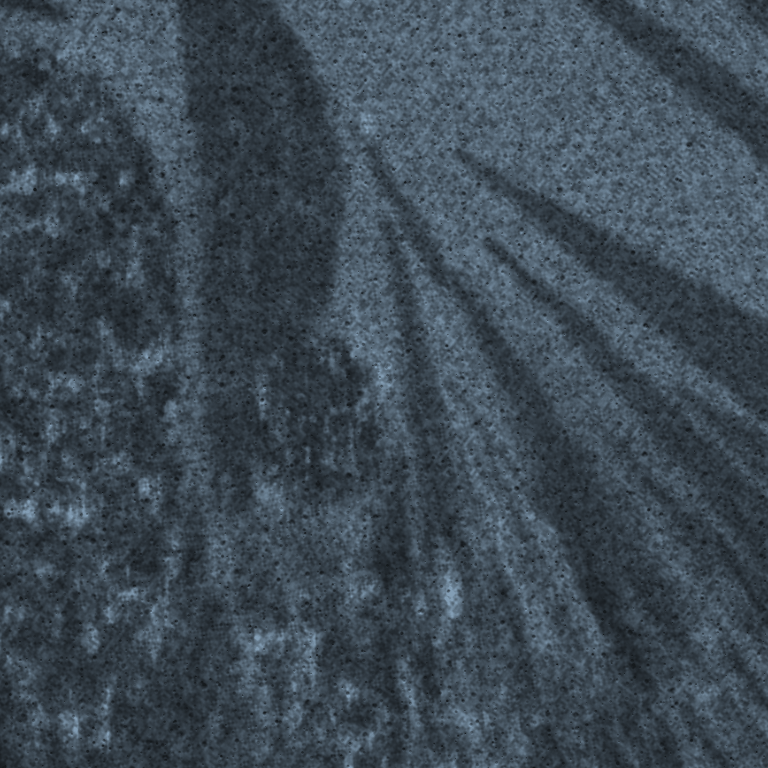
This texture is drawn by a Shadertoy shader. Its source:

```glsl
float hash(vec2 p) {
    return fract(sin(dot(p, vec2(127.1, 311.7))) * 43758.5453);
}

float noise(vec2 p) {
    vec2 i = floor(p), f = fract(p);
    f = f * f * (3.0 - 2.0 * f);
    return mix(mix(hash(i), hash(i + vec2(1, 0)), f.x),
               mix(hash(i + vec2(0, 1)), hash(i + vec2(1, 1)), f.x), f.y);
}

float fbm(vec2 p) {
    float sum = 0.0, amp = 0.53;
    for (int i = 0; i < 4; i++) {
        sum += amp * noise(p);
        p = p * 2.03 + 7.3;
        amp *= 0.5;
    }
    return sum;
}

// Soft tapered stroke; bow bends its middle sideways
float stroke(vec2 p, vec4 ends, vec3 shape) {
    vec2 axis = ends.zw - ends.xy, q = p - ends.xy;
    float len = length(axis);
    axis /= len;
    float along = dot(q, axis) / len, h = clamp(along, 0.0, 1.0);
    float side = axis.x * q.y - axis.y * q.x - shape.z * 4.0 * h * (1.0 - h);
    float d = length(vec2(side, (along - h) * len)) - mix(shape.x, shape.y, h);
    return 1.0 - smoothstep(-0.01, 0.012, d);
}

float glow(vec2 p, vec2 center, vec2 size) {
    vec2 q = (p - center) / size;
    return exp(-dot(q, q));
}

// Scattered pits, dark above and lit along the lower rim
float pits(vec2 p, float scale) {
    p *= scale;
    p.y += hash(vec2(floor(p.x), scale));
    vec2 cell = floor(p);
    vec2 q = fract(p) - 0.3 - 0.4 * vec2(hash(cell), hash(cell + 19.1));
    float r = 0.12 + 0.2 * hash(cell + 3.7);
    float bowl = 1.0 - smoothstep(r * 0.3, r, length(q));
    float rim = 1.0 - smoothstep(r * 0.3, r, length(q + vec2(0.0, 0.16)));
    return (0.5 * rim - bowl) * smoothstep(0.4, 0.9, hash(cell + 41.3));
}

// Each ray: start and end, then start width, end width and bow
const vec4 rayEnds[12] = vec4[12](
    vec4(0.77, 1.01, 1.02, 0.81), vec4(0.465, 0.83, 0.575, 0.64),
    vec4(0.5, 0.71, 0.575, 0.32), vec4(0.59, 0.64, 0.84, 0.16),
    vec4(0.64, 0.68, 1.03, 0.25), vec4(0.6, 0.8, 1.04, 0.49),
    vec4(0.88, 0.49, 1.03, 0.38), vec4(0.77, 0.45, 1.01, 0.16),
    vec4(0.52, 0.4, 0.505, 0.16), vec4(0.25, 0.36, 0.265, 0.02),
    vec4(0.585, 0.5, 0.72, 0.32), vec4(0.95, 1.02, 1.04, 0.96));
const vec3 rayShape[12] = vec3[12](
    vec3(0.02, 0.034, 0), vec3(0.005, 0.014, 0), vec3(0.008, 0.02, 0.01),
    vec3(0.008, 0.055, 0.012), vec3(0.006, 0.038, 0.014), vec3(0.003, 0.058, 0),
    vec3(0.006, 0.028, 0), vec3(0.006, 0.018, 0.01), vec3(0.012, 0.022, 0),
    vec3(0.004, 0.055, 0), vec3(0.002, 0.006, 0), vec3(0.018, 0.03, 0));

// Pale patches: center and size
const vec4 patches[10] = vec4[10](
    vec4(0.495, 0.51, 0.014, 0.05), vec4(0.465, 0.56, 0.012, 0.025),
    vec4(0.35, 0.355, 0.03, 0.015), vec4(0.37, 0.175, 0.045, 0.015),
    vec4(0.56, 0.1, 0.03, 0.02), vec4(0.58, 0.24, 0.011, 0.05),
    vec4(0.085, 0.92, 0.04, 0.025), vec4(0.478, 0.83, 0.012, 0.03),
    vec4(0.1, 0.34, 0.014, 0.05), vec4(0.46, 0.3, 0.018, 0.02));

void mainImage(out vec4 fragColor, in vec2 fragCoord) {
    vec2 uv = fragCoord / iResolution.xy;
    vec2 p = uv + 0.014 * (vec2(fbm(uv * 26.0), fbm(uv * 26.0 + 50.0)) - 0.5);
    float low = 1.0 - smoothstep(0.1, 0.65, p.y);

    // Pale ground, darker towards the bottom
    float tone = mix(0.385, 0.272, low) + 0.04 * (fbm(p * 9.0) - 0.5);

    // Streaks spreading from the apex of the fan
    vec2 q = p - vec2(0.43, 0.93);
    float streak = fbm(vec2(atan(q.x, -q.y) * 42.0, length(q) * 6.0));
    float fan = smoothstep(0.43, 0.55, p.x) * (1.0 - smoothstep(0.35, 0.72, p.y + 0.3 * (p.x - 0.6)));
    tone += 0.32 * (streak - 0.48) * fan;

    // Dark mass at left and hanging mass beside it
    float left = 1.0 - smoothstep(0.92, 1.06, length(vec2(p.x / 0.242, max(p.y - 0.6, 0.0) / 0.36)));
    vec2 e = (p - vec2(0.3, 0.74)) / vec2(0.145, p.y > 0.74 ? 0.275 : 0.28);
    float hang = 1.0 - smoothstep(0.92, 1.06, length(e));
    hang = max(hang, stroke(p, vec4(0.27, 1.03, 0.29, 0.85), vec3(0.05, 0.05, 0)));
    hang = max(hang, stroke(p, vec4(0.295, 0.58, 0.3, 0.36), vec3(0.05, 0.03, 0)));
    hang *= smoothstep(0.235, 0.255, p.x + 0.06 * (p.y - 0.8));
    tone = mix(tone, 0.24, left * mix(1.0, 0.7, low));
    tone = mix(tone, 0.22 + 0.1 * (fbm(p * vec2(40, 14)) - 0.5), hang);

    // Round mottled hollow
    float hollow = 1.0 - smoothstep(0.75, 1.1, length((p - vec2(0.415, 0.45)) / vec2(0.095, 0.125)));
    tone = mix(tone, 0.235, hollow);
    tone = mix(tone, 0.2, stroke(p, vec4(0.0, 1.01, 0.08, 0.98), vec3(0.02, 0.01, 0)));

    float rays = 0.0;
    for (int i = 0; i < 12; i++) rays = max(rays, stroke(p, rayEnds[i], rayShape[i]));
    tone = mix(tone, 0.215 + 0.24 * (streak - 0.42) * low, 0.88 * rays);

    // Blotches and narrow hanging drips
    float lower = (1.0 - smoothstep(0.2, 0.42, p.y)) * (1.0 - 0.5 * smoothstep(0.5, 0.75, p.x));
    float rough = max(max(left, lower), 0.6 * hollow) * (1.0 - 0.6 * rays) + 0.3 * hang;
    float blotch = fbm(p * vec2(44.0, 30.0));
    float drip = noise(uv * vec2(120.0, 30.0));
    tone += rough * (0.15 * smoothstep(0.54, 0.8, blotch) - 0.06 * smoothstep(0.5, 0.25, blotch));
    tone += rough * 0.12 * smoothstep(0.6, 0.95, drip) * smoothstep(0.42, 0.6, blotch);
    float weave = noise(uv * vec2(120, 45)) * noise(uv * vec2(50, 130) + 8.0);
    float woven = max(left * glow(p, vec2(0.1, 0.42), vec2(0.13, 0.16)), hollow);
    tone += woven * (0.11 * smoothstep(0.28, 0.6, weave) - 0.02);

    // Pale stem, its two forks and a strand across the fan
    float stem = stroke(p, vec4(0.243, 0.83, 0.256, 0.38), vec3(0.015, 0.01, 0));
    stem = max(stem, 0.7 * stroke(p, vec4(0.25, 0.38, 0.22, 0.2), vec3(0.005, 0.003, 0)));
    stem = max(stem, 0.8 * stroke(p, vec4(0.265, 0.38, 0.345, 0.02), vec3(0.006, 0.004, 0)));
    stem = max(stem, 0.8 * stroke(p, vec4(0.61, 0.63, 1.0, 0.1), vec3(0.006, 0.008, 0.022)));
    tone = mix(tone, 0.34, 0.85 * stem);

    // Bright flecks and pale patches
    float fleck = stroke(p, vec4(0.0, 0.755, 0.04, 0.78), vec3(0.007, 0.003, -0.006));
    fleck = max(fleck, stroke(p, vec4(0.01, 0.7, 0.06, 0.715), vec3(0.003, 0.004, 0)));
    tone = mix(tone, 0.5, 0.75 * fleck);
    float pale = 0.0;
    for (int i = 0; i < 10; i++) pale += glow(p, patches[i].xy, patches[i].zw);
    tone += 0.15 * pale * smoothstep(0.25, 0.6, blotch);

    // Gritty stone surface
    float grit = 0.55 * (noise(mat2(0.8, 0.6, -0.6, 0.8) * uv * 280.0) - 0.5);
    grit += 0.55 * (fbm(uv * 110.0) - 0.5);
    grit += 0.45 * pits(uv, 54.0) + 0.4 * pits(uv + 0.37, 100.0);
    tone *= 1.0 + grit;
    fragColor = vec4(clamp(tone, 0.1, 0.62) * vec3(0.83, 1.0, 1.145), 1.0);
}
```
